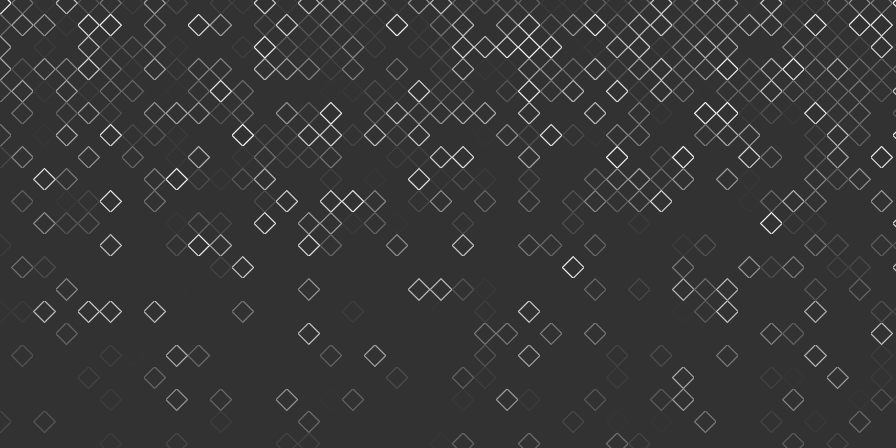
This background is drawn by a WebGL 2 fragment shader. Its source:

```glsl
#version 300 es
precision highp float;
// Thin white diamond outlines on charcoal, thinning out and fading downwards.

#define PITCH 0.04917        // cell size, in canvas heights
#define TOP_OFFSET 0.007     // first row centre below the top edge
#define LEFT_OFFSET 0.001    // first column centre from the left edge
#define RADIUS 0.49          // half diagonal, in cells
#define LINE_WIDTH 0.0026    // in canvas heights
#define DENSITY_LOW 0.31     // share of cells filled at the bottom
#define DENSITY_HIGH 0.93    // share of cells filled at the top
#define FADE_LOW 0.5         // strongest line opacity at the bottom
#define SKEW 1.35            // higher makes faint outlines more common
#define BACKGROUND vec3(0.196)
#define LINE_COLOR vec3(1.0)

uniform vec2 u_resolution;
out vec4 fragColor;

float hash(vec2 p) {
  vec3 q = fract(vec3(p.xyx) * 0.1031);
  q += dot(q, q.yzx + 33.33);
  return fract((q.x + q.y) * q.z);
}

// Signed distance to a diamond with the given half diagonal
float diamond(vec2 p, float radius) {
  return (abs(p.x) + abs(p.y) - radius) * sqrt(0.5);
}

// Pixel coverage of a line, exact even when thinner than a pixel
float stroke(float dist, float width, float pixel) {
  float outer = clamp(0.5 + (0.5 * width - dist) / pixel, 0.0, 1.0);
  float inner = clamp(0.5 - (0.5 * width + dist) / pixel, 0.0, 1.0);
  return outer - inner;
}

void main() {
  float pixel = 1.0 / u_resolution.y;
  vec2 uv = gl_FragCoord.xy * pixel;

  // Square grid counted from the top left
  vec2 grid = vec2(uv.x - LEFT_OFFSET, 1.0 - TOP_OFFSET - uv.y) / PITCH;
  vec2 cell = floor(grid + 0.5);
  vec2 local = (grid - cell) * PITCH;
  float height = 1.0 - cell.y * PITCH;

  // Each cell is filled or empty, with its own opacity
  float density = mix(DENSITY_LOW, DENSITY_HIGH, smoothstep(0.25, 1.0, height));
  float filled = step(hash(cell + 17.0), density);
  float peak = mix(FADE_LOW, 1.0, smoothstep(0.0, 0.55, height));
  float opacity = filled * peak * pow(hash(cell + 71.0), SKEW);

  float line = stroke(diamond(local, RADIUS * PITCH), LINE_WIDTH, pixel);
  fragColor = vec4(mix(BACKGROUND, LINE_COLOR, line * opacity), 1.0);
}
```
